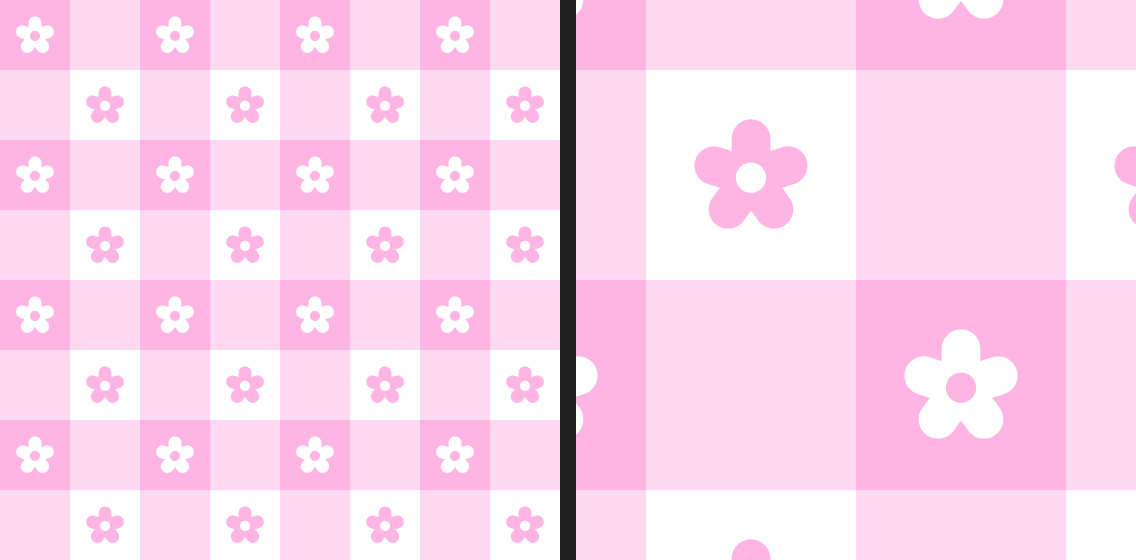
Left, the full canvas; right, a detail of the centre.
A WebGL 2 fragment shader for this pattern:

```glsl
#version 300 es
precision highp float;
// Pastel gingham of 8 by 8 squares with a five-petalled flower in every solid square.
// Two square-wave stripes cross to make the check; each flower is a folded
// capsule distance with a round hole, white on pink and pink on white.

uniform vec2 u_resolution;
out vec4 fragColor;

// Antialiased coverage of a shape from its signed distance
float coverage(float dist, float pixel) {
  return clamp(0.5 - dist / pixel, 0.0, 1.0);
}

// Signed distance to unit-wide stripes that start at every even number
float stripeDistance(float x) {
  return abs(mod(x + 0.5, 2.0) - 1.0) - 0.5;
}

// Signed distance to a flower with one petal pointing up
float flowerDistance(vec2 p) {
  float sector = 6.283185 / 5.0;
  float angle = atan(p.x, p.y);
  angle -= sector * round(angle / sector);
  vec2 petal = length(p) * vec2(sin(angle), cos(angle));
  petal.y -= clamp(petal.y, 0.0, 0.186);
  float hole = 0.072 - length(p);
  return max(length(petal) - 0.092, hole);
}

void main() {
  vec3 white = vec3(1.0);
  vec3 blush = vec3(1.0, 0.85, 0.945);
  vec3 pink = vec3(1.0, 0.71, 0.89);

  vec2 grid = 8.0 * gl_FragCoord.xy / u_resolution;
  float pixel = 8.0 / min(u_resolution.x, u_resolution.y);

  // Crossed stripes: pink where both meet, white where neither falls
  float column = coverage(stripeDistance(grid.x), pixel);
  float row = coverage(stripeDistance(grid.y + 1.0), pixel);
  vec3 color = mix(mix(white, blush, column), mix(blush, pink, column), row);

  // Flowers only on the diagonal of solid pink and solid white squares
  vec2 cell = floor(grid);
  float isSolid = mod(cell.x + cell.y, 2.0);
  float isPink = 1.0 - mod(cell.x, 2.0);
  vec2 local = fract(grid) - vec2(0.5, 0.487);
  float flower = isSolid * coverage(flowerDistance(local), pixel);
  color = mix(color, mix(pink, white, isPink), flower);

  fragColor = vec4(color, 1.0);
}
```
